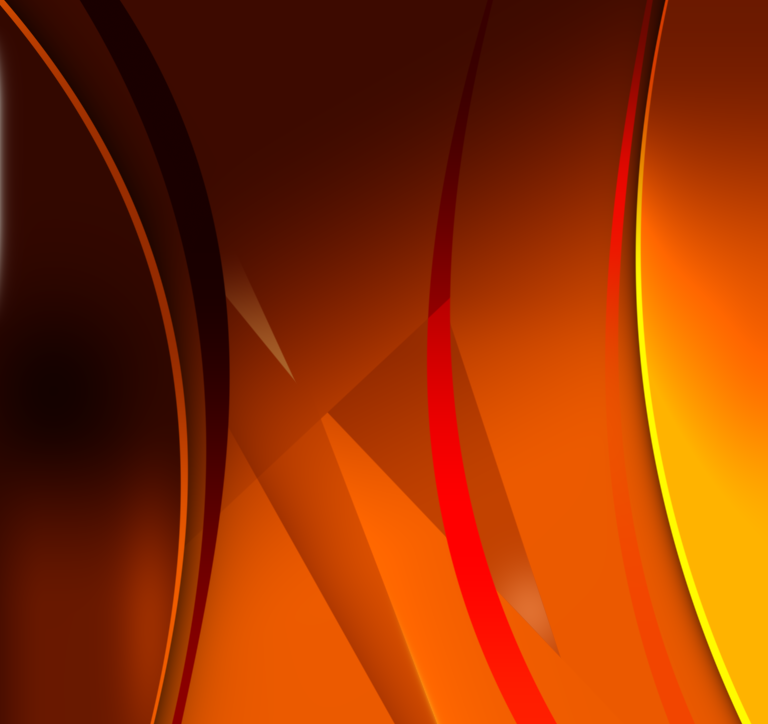
Reproduce this background procedurally as a Shadertoy shader.

```glsl
// Glowing amber backdrop: curved ribbons and rims over crossing light facets.
// Ribbons lie between cubic arcs x(y), facets are soft half-planes, and one
// "heat" value per panel is turned into colour by a warm ramp.

// Arcs: (height of apex from top, x at apex, square term, cubic term)
const vec4 LEFT_RIM   = vec4(0.66, 0.240, -0.427, 0.188);
const vec4 DARK_L     = vec4(0.62, 0.2685, -0.354, 0.120);
const vec4 DARK_R     = vec4(0.52, 0.299, -0.396, 0.2555);
const vec4 RED_L      = vec4(0.50, 0.556, 0.392, 0.152);
const vec4 RED_R      = vec4(0.43, 0.586, 0.357, 0.125);
const vec4 THIN_L     = vec4(0.50, 0.788, 0.277, 0.118);
const vec4 THIN_R     = vec4(0.47, 0.805, 0.275, 0.152);
const vec4 RIGHT_RIM  = vec4(0.35, 0.831, 0.315, 0.030);

// Facet corners, y measured downwards
const vec2 CROSSING   = vec2(0.425, 0.568);
const vec2 RISE_TOP   = vec2(0.547, 0.450);
const vec2 RISE_FOOT  = vec2(0.247, 0.748);
const vec2 FALL_FOOT  = vec2(0.729, 0.907);
const vec2 GLINT_TIP  = vec2(0.384, 0.526);

const vec3 GLINT_COLOR  = vec3(0.70, 0.46, 0.22);
const vec3 YELLOW       = vec3(1.0, 0.98, 0.0);
const vec3 PALE_EDGE    = vec3(0.50, 0.42, 0.39);
const float SHADOW_WIDTH = 0.035;

float arc(float y, vec4 c) {
    float e = y - c.x;
    return c.y + e * e * (c.z + c.w * e);
}

// Antialiased coverage of a signed distance, positive inside
float cover(float dist) {
    float px = 1.0 / min(iResolution.x, iResolution.y);
    return smoothstep(-px, px, dist);
}

// Signed distance to a line, positive on the right when a lies above b
float side(vec2 p, vec2 a, vec2 b) {
    return dot(p - a, normalize(vec2(b.y - a.y, a.x - b.x)));
}

float ribbon(vec2 p, vec4 leftArc, vec4 rightArc) {
    return cover(p.x - arc(p.y, leftArc)) * cover(arc(p.y, rightArc) - p.x);
}

float blob(vec2 p, vec2 center, vec2 size) {
    vec2 q = (p - center) / size;
    return exp(-dot(q, q));
}

vec3 ramp(float heat) {
    heat = clamp(heat, 0.02, 1.42);
    return vec3(min(heat, 1.0), 0.4 * pow(heat, 1.6), 0.0);
}

vec3 centerPanel(vec2 p) {
    float rise   = side(p, RISE_TOP, RISE_FOOT);
    float fall   = side(p, CROSSING, FALL_FOOT);
    float streak = side(p, vec2(0.414, 0.568), vec2(0.570, 1.0));
    float fold   = side(p, vec2(0.300, 0.595), vec2(0.514, 1.0));
    float blade  = side(p, vec2(0.592, 0.465), vec2(0.723, 0.886));
    float below  = cover(rise);

    float heat = 0.24 + 0.68 * smoothstep(0.15, 0.85, p.y + 0.6 * (p.x - 0.4));
    heat += 0.05 * below * exp(-max(rise, 0.0) / 0.12) * smoothstep(0.4, 0.5, p.y);
    float wedge = below * cover(fall) * cover(-blade) * smoothstep(0.38, 0.5, p.y);
    heat *= 1.0 - 0.18 * wedge;
    float strip = cover(fold) * cover(-streak) * smoothstep(0.5, 0.75, p.y);
    heat *= 1.0 - 0.26 * strip * exp(-max(fold, 0.0) / 0.07);
    heat += 0.09 * below * cover(streak) * cover(-fall) * exp(-max(streak, 0.0) / 0.09);
    vec3 col = ramp(heat);

    // Bright streak and two pale glints
    float line = exp(-abs(streak) / 0.003) * smoothstep(0.78, 0.98, p.y);
    col = mix(col, vec3(1.0, 0.62, 0.08), 0.7 * line);
    float shard = cover(-side(p, vec2(0.312, 0.36), GLINT_TIP))
                * cover(side(p, vec2(0.295, 0.41), GLINT_TIP));
    col = mix(col, GLINT_COLOR, 0.8 * shard * smoothstep(0.34, 0.53, p.y));
    float lowShard = cover(fall) * cover(-blade) * blob(p, vec2(0.69, 0.845), vec2(0.05, 0.06));
    return mix(col, vec3(0.92, 0.50, 0.25), 0.75 * lowShard);
}

vec3 leftPanel(vec2 p) {
    float heat = 0.20 + 0.21 * smoothstep(0.58, 0.85, p.y) * smoothstep(-0.05, 0.06, p.x);
    heat -= 0.12 * blob(p, vec2(0.07, 0.54), vec2(0.11, 0.13));
    heat += 0.20 * blob(p, vec2(0.195, 0.87), vec2(0.04, 0.18));
    float edge = exp(-p.x / 0.006) * smoothstep(0.03, 0.15, p.y) * smoothstep(0.46, 0.3, p.y);
    return mix(ramp(heat), PALE_EDGE, edge);
}

vec3 rightPanel(vec2 p, float dist) {
    float heat = 0.42 + 0.98 * smoothstep(0.0, 0.75, p.y);
    heat += 0.28 * exp(-max(dist, 0.0) / 0.05) * smoothstep(0.1, 0.35, p.y);
    heat -= 0.15 * blob(p, vec2(1.0, 0.52), vec2(0.08, 0.14));
    return ramp(heat);
}

void mainImage(out vec4 fragColor, in vec2 fragCoord) {
    vec2 p = fragCoord / iResolution.xy;
    p.y = 1.0 - p.y;
    float y = p.y;
    float leftDist = p.x - arc(y, LEFT_RIM);
    float rightDist = p.x - arc(y, RIGHT_RIM);
    vec3 col = centerPanel(p);

    // Shadows cast by the two outer panels
    col *= 1.0 - 0.62 * exp(-max(leftDist, 0.0) / SHADOW_WIDTH);
    col *= 1.0 - 0.65 * exp(-max(-rightDist, 0.0) / (0.4 * SHADOW_WIDTH));

    // Ribbons
    vec3 darkRed = vec3(0.10 + 0.45 * smoothstep(0.35, 1.0, y), 0.0, 0.0);
    col = mix(col, darkRed, ribbon(p, DARK_L, DARK_R));
    float lit = cover(side(p, RISE_TOP, RISE_FOOT));
    float redness = 0.22 + 0.62 * smoothstep(0.05, 0.75, y) + 0.17 * lit;
    col = mix(col, vec3(redness, 0.12 * smoothstep(0.75, 1.0, y), 0.0), ribbon(p, RED_L, RED_R));
    vec3 thinRed = vec3(0.4 + 0.55 * smoothstep(0.0, 0.3, y), 0.03 + 0.24 * smoothstep(0.25, 0.55, y), 0.0);
    float thinAlpha = 1.0 - 0.65 * blob(vec2(0.0, y), vec2(0.0, 0.58), vec2(1.0, 0.16));
    col = mix(col, thinRed, thinAlpha * ribbon(p, THIN_L, THIN_R));

    // Outer panels and their rims
    col = mix(col, leftPanel(p), cover(-leftDist));
    col = mix(col, rightPanel(p, rightDist), cover(rightDist));
    float leftWidth = mix(0.0055, 0.0022, smoothstep(0.5, 1.0, y));
    vec3 leftColor = ramp(0.58 + 0.25 * exp(-y / 0.1) + 0.36 * smoothstep(0.45, 0.8, y));
    col = mix(col, leftColor, cover(leftWidth - abs(leftDist)));
    float rightWidth = mix(0.0018, 0.006, y);
    vec3 rightColor = mix(vec3(0.85, 0.24, 0.0), YELLOW, smoothstep(0.08, 0.42, y));
    col = mix(col, rightColor, cover(rightWidth - abs(rightDist)));
    fragColor = vec4(col, 1.0);
}
```
